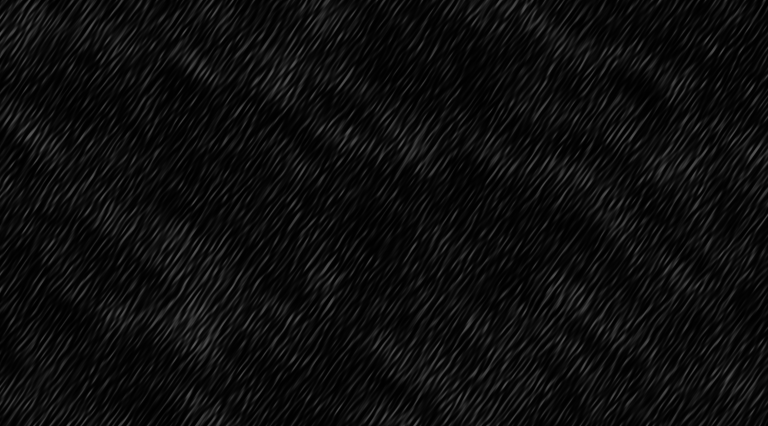
Write a Shadertoy shader that draws this texture.

```glsl
// Fine slanted grey streaks on black, brightened in soft crosswise bands.
#define STREAK_ANGLE 0.96
#define STREAK_SIZE vec2(0.0040, 0.031)
#define NEIGHBOUR_GAP 1.6
#define NEIGHBOUR_DIMMING 0.4
#define BAND_SIZE vec2(0.18, 0.060)
#define PATCH_SIZE vec2(0.070, 0.036)
#define STREAK_CONTRAST 5.2
#define BAND_CONTRAST 3.0
#define MEDIAN_GREY 0.038
#define BRIGHTEST_GREY 0.37
#define SAMPLE_SPREAD 0.36

float hash(vec2 p) {
    vec3 q = fract(p.xyx * vec3(0.1031, 0.1030, 0.0973));
    q += dot(q, q.yzx + 33.33);
    return fract((q.x + q.y) * q.z);
}

float valueNoise(vec2 p) {
    vec2 cell = floor(p), f = fract(p);
    f = f * f * (3.0 - 2.0 * f);
    float low = mix(hash(cell), hash(cell + vec2(1, 0)), f.x);
    float high = mix(hash(cell + vec2(0, 1)), hash(cell + vec2(1, 1)), f.x);
    return mix(low, high, f.y);
}

// One column of noise, slid by a random amount so that ends do not line up
float columnNoise(float column, float along) {
    along += 37.0 * hash(vec2(column, 7.0));
    float f = fract(along);
    f = f * f * (3.0 - 2.0 * f);
    vec2 cell = vec2(column, floor(along));
    return mix(hash(cell), hash(cell + vec2(0, 1)), f) - 0.5;
}

float streakNoise(vec2 p) {
    float column = floor(p.x);
    float blend = smoothstep(0.0, 1.0, p.x - column);
    return mix(columnNoise(column, p.y), columnNoise(column + 1.0, p.y), blend);
}

float streakGrey(vec2 uv) {
    // x runs across the streaks, y along them
    float c = cos(STREAK_ANGLE), s = sin(STREAK_ANGLE);
    vec2 p = vec2(s * uv.x - c * uv.y, c * uv.x + s * uv.y) + 3.0;

    // Soft bands and smaller patches
    float bands = 0.6 * valueNoise(p / BAND_SIZE)
                + 0.4 * valueNoise(p / PATCH_SIZE + 19.0) - 0.5;

    // Thin streaks, each kept apart from its neighbours
    vec2 q = p / STREAK_SIZE, gap = vec2(NEIGHBOUR_GAP, 0.0);
    float neighbours = streakNoise(q - gap) + streakNoise(q + gap);
    float streaks = streakNoise(q) - NEIGHBOUR_DIMMING * neighbours;

    // Exponential contrast with a soft upper limit
    float grey = MEDIAN_GREY * exp(STREAK_CONTRAST * streaks + BAND_CONTRAST * bands);
    return grey / (1.0 + grey / BRIGHTEST_GREY);
}

void mainImage(out vec4 fragColor, in vec2 fragCoord) {
    // Average four samples for smooth edges
    float grey = 0.0;
    for (int i = 0; i < 4; i++) {
        vec2 offset = (vec2(i % 2, i / 2) - 0.5) * SAMPLE_SPREAD;
        grey += 0.25 * streakGrey((fragCoord + offset) / iResolution.y);
    }
    fragColor = vec4(vec3(grey), 1.0);
}
```
